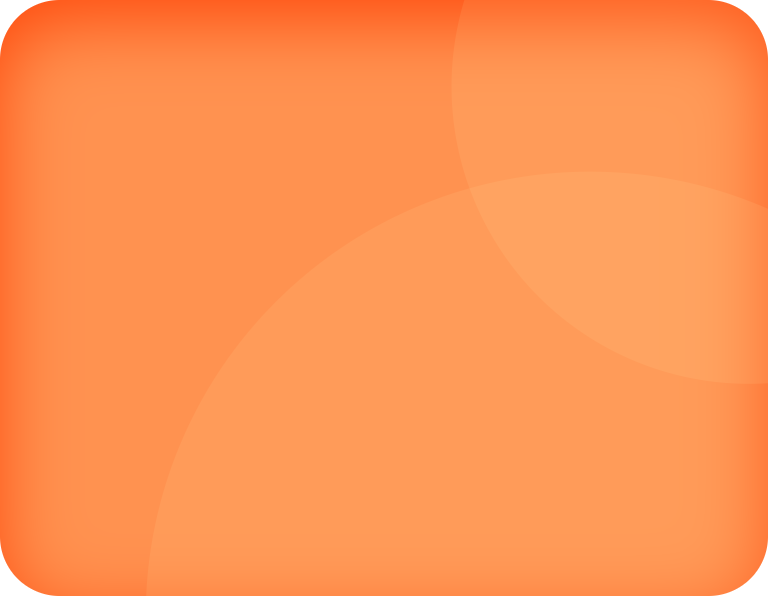
Give the GLSL for this background, as a Shadertoy shader.

```glsl
// A rounded orange card with a soft inner shadow and two translucent discs.
// The shadow is a Gaussian-blurred rounded box, exact across each row and
// summed over rows; the discs and the card outline are distance functions.

// Signed distance to a box with rounded corners.
float roundedBox(vec2 p, vec2 halfSize, float radius) {
    vec2 q = abs(p) - halfSize + radius;
    return length(max(q, 0.0)) + min(max(q.x, q.y), 0.0) - radius;
}

// Approximate cumulative normal distribution.
float normalCdf(float z) {
    z = clamp(z, -4.0, 4.0);
    return 1.0 / (1.0 + exp(-1.5976 * z - 0.0706 * z * z * z));
}

// Coverage of a rounded box after a Gaussian blur.
float blurredBox(vec2 p, vec2 halfSize, float radius, float sigma) {
    float sum = 0.0, total = 0.0;
    for (int i = 0; i < 25; i++) {
        float z = (float(i) - 12.0) * 0.25;
        float weight = exp(-0.5 * z * z);
        float y = abs(p.y + z * sigma);
        float bend = max(y - halfSize.y + radius, 0.0);
        float rowHalf = halfSize.x - radius + sqrt(max(radius * radius - bend * bend, 0.0));
        float row = normalCdf((p.x + rowHalf) / sigma) - normalCdf((p.x - rowHalf) / sigma);
        // Soften the row ends of the box so that the sum shows no steps.
        float inside = clamp((halfSize.y - y) / (0.25 * sigma) + 0.5, 0.0, 1.0);
        sum += weight * row * inside;
        total += weight;
    }
    return sum / total;
}

// Antialiased fill of a signed distance.
float fill(float dist, float pixel) {
    return clamp(0.5 - dist / pixel, 0.0, 1.0);
}

void mainImage(out vec4 fragColor, in vec2 fragCoord) {
    float pixel = 1.0 / iResolution.y;
    vec2 uv = fragCoord * pixel;
    float aspect = iResolution.x * pixel;
    vec2 halfSize = 0.5 * vec2(aspect, 1.0);
    vec2 centered = uv - halfSize;

    // Card body, with the inner shadow shifted downward
    float lit = blurredBox(centered + vec2(0.0, 0.037), halfSize, 0.1, 0.06);
    vec3 color = mix(vec3(1.0, 0.30, 0.06), vec3(1.0, 0.573, 0.315), lit);

    // Translucent discs
    vec3 discTint = vec3(1.0, 0.923, 0.65);
    float lowerDisc = length(uv - vec2(0.990, -0.0335)) - 0.7455;
    float upperDisc = length(uv - vec2(aspect - 0.032, 0.855)) - 0.499;
    color = mix(color, discTint, 0.1 * fill(lowerDisc, pixel));
    color = mix(color, discTint, 0.1 * fill(upperDisc, pixel));

    // White outside the rounded corners
    float card = fill(roundedBox(centered, halfSize, 0.1), pixel);
    fragColor = vec4(mix(vec3(1.0), color, card), 1.0);
}
```
